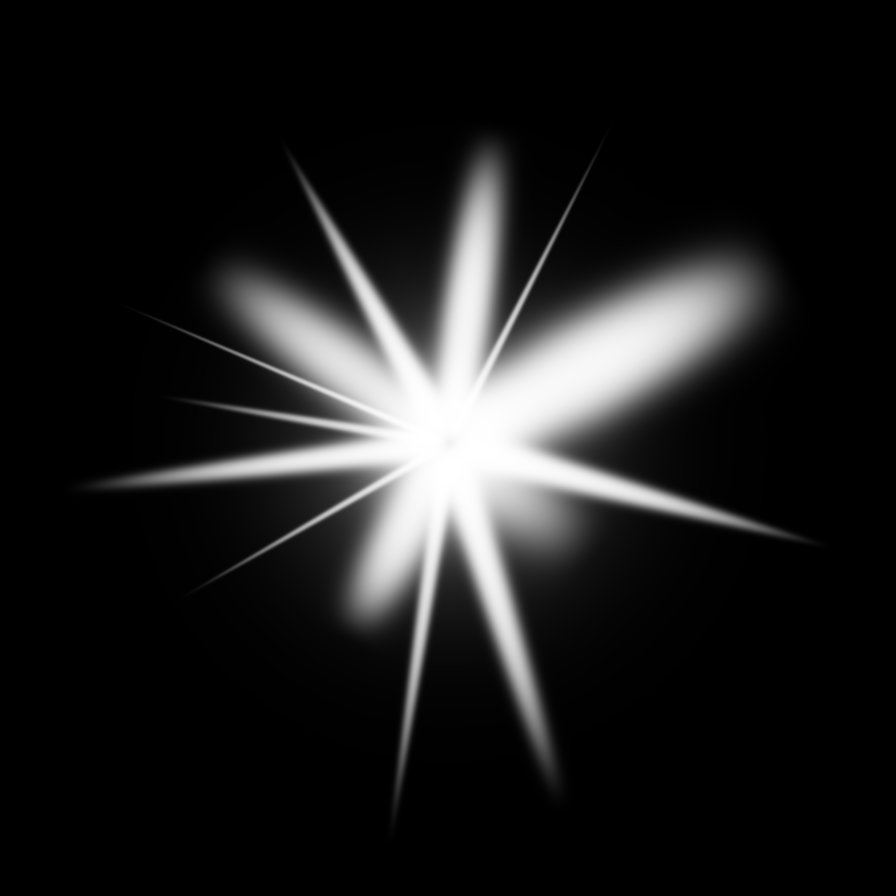
Write a Shadertoy shader that draws this background.

```glsl
// A white burst of sharp blades and soft plumes of light on black.

const vec2 BURST_CENTER = vec2(0.001, 0.005);
const vec3 LIGHT_COLOR = vec3(1.0);
const int BLADE_COUNT = 9;
const int PLUME_COUNT = 5;

// Blades: angle in degrees, length, half width, taper
const vec4 BLADES[BLADE_COUNT] = vec4[](
    vec4(63.0, 0.41, 0.0045, 0.75),
    vec4(118.9, 0.395, 0.0155, 0.85),
    vec4(157.0, 0.41, 0.0036, 0.7),
    vec4(170.7, 0.335, 0.0055, 0.6),
    vec4(186.8, 0.44, 0.0135, 0.55),
    vec4(210.0, 0.355, 0.0042, 0.65),
    vec4(261.6, 0.46, 0.0090, 0.6),
    vec4(287.2, 0.435, 0.0160, 0.35),
    vec4(344.8, 0.45, 0.0170, 0.85));

// Plumes: angle in degrees, length, half width, strength
const vec4 PLUMES[PLUME_COUNT] = vec4[](
    vec4(28.5, 0.435, 0.042, 3.4),
    vec4(82.0, 0.365, 0.021, 3.0),
    vec4(143.5, 0.35, 0.030, 2.0),
    vec4(243.0, 0.25, 0.026, 2.6),
    vec4(322.0, 0.21, 0.038, 1.0));

// Coordinates along (x) and across (y) a ray at the given angle
vec2 rayCoords(vec2 p, float degreesAngle) {
    float a = radians(degreesAngle);
    vec2 dir = vec2(cos(a), sin(a));
    return vec2(dot(p, dir), dir.x * p.y - dir.y * p.x);
}

float gaussian(float distance, float width) {
    float x = distance / width;
    return exp(-x * x);
}

// Full strength up to the start, fading to zero at the tip
float tipFade(float t, float start) {
    return 1.0 - smoothstep(start, 1.0, t);
}

// Narrow ray that tapers towards its tip
float blade(vec2 p, vec4 shape, float pixel) {
    vec2 q = rayCoords(p, shape.x);
    float t = clamp(q.x / shape.y, 0.0, 1.0);
    float width = max(shape.z * (1.0 - shape.w * t), 0.7 * pixel);
    float strength = 1.2 + 130.0 * shape.z;
    return strength * gaussian(q.y, width) * tipFade(t, 0.15)
        * smoothstep(0.0, 0.03, q.x);
}

// Broad blurred ray that swells away from the center
float plume(vec2 p, vec4 shape) {
    vec2 q = rayCoords(p, shape.x);
    float t = clamp(q.x / shape.y, 0.0, 1.0);
    float width = shape.z * mix(0.65, 1.0, smoothstep(0.0, 0.4, t));
    return shape.w * gaussian(q.y, width) * tipFade(t, 0.4)
        * smoothstep(0.0, 0.05, q.x);
}

void mainImage(out vec4 fragColor, in vec2 fragCoord) {
    float size = min(iResolution.x, iResolution.y);
    float pixel = 1.0 / size;
    vec2 p = (fragCoord - 0.5 * iResolution.xy) / size - BURST_CENTER;

    // Hot core and faint halo
    float r = length(p);
    float light = 2.6 * gaussian(r, 0.065) + 0.38 * gaussian(r, 0.155);

    // Rays
    for (int i = 0; i < BLADE_COUNT; i++) light += blade(p, BLADES[i], pixel);
    for (int i = 0; i < PLUME_COUNT; i++) light += plume(p, PLUMES[i]);

    // Soft exposure
    fragColor = vec4(LIGHT_COLOR * (1.0 - exp(-light)), 1.0);
}
```
